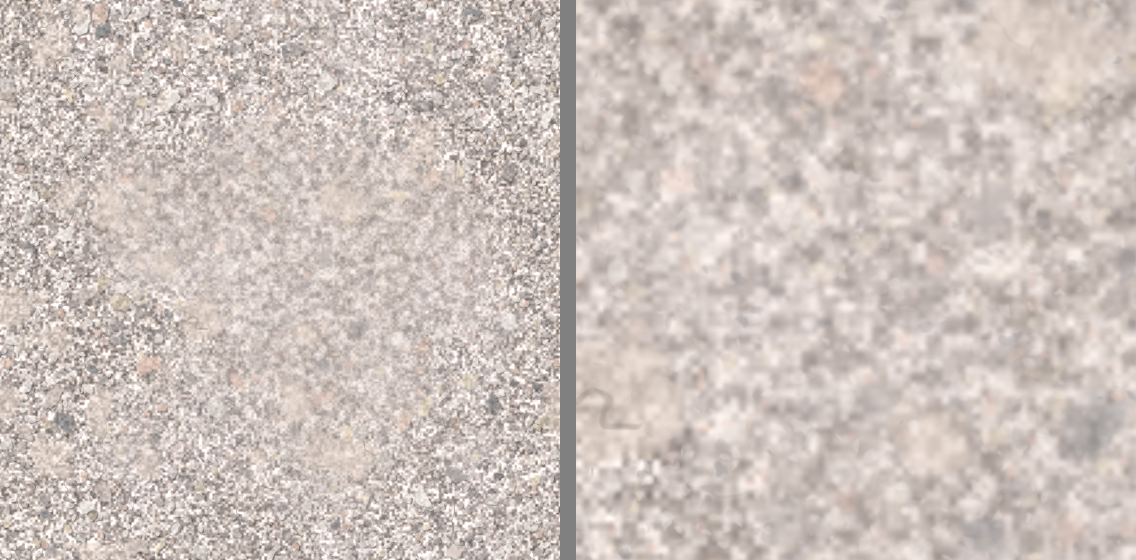
Left: the whole. Right: its middle third, enlarged.
This texture is drawn by a WebGL 1 fragment shader. Its source:

```glsl
precision highp float;
// Weathered pale concrete: grey-pink sand with scattered angular stones.
// Value noise makes the sand; three jittered grids of warped hexagons make the
// stones; a broad mask leaves the middle worn and soft, the rest crisp.

uniform vec2 u_resolution;

#define SAND_COLOUR vec3(0.812, 0.765, 0.745)
#define MORTAR_COLOUR vec3(0.890, 0.830, 0.785)
#define PIT_COLOUR vec3(0.500, 0.470, 0.460)
#define COARSE_GRAIN 0.24
#define FINE_GRAIN_SOFT 0.14
#define FINE_GRAIN_CRISP 0.46
#define GRIT_CELLS 115.0
#define PEBBLE_CELLS 58.0
#define STONE_CELLS 30.0
#define SHADOW_STRENGTH 0.24

float hash1(vec2 p) {
  vec3 q = fract(vec3(p.xyx) * 0.1031);
  q += dot(q, q.yzx + 33.33);
  return fract((q.x + q.y) * q.z);
}

vec3 hash3(vec2 p) {
  vec3 q = fract(vec3(p.xyx) * vec3(0.1031, 0.1030, 0.0973));
  q += dot(q, q.yxz + 33.33);
  return fract((q.xxy + q.yzz) * q.zyx);
}

float valueNoise(vec2 p) {
  vec2 i = floor(p), f = fract(p);
  f = f * f * (3.0 - 2.0 * f);
  float bottom = mix(hash1(i), hash1(i + vec2(1.0, 0.0)), f.x);
  float top = mix(hash1(i + vec2(0.0, 1.0)), hash1(i + 1.0), f.x);
  return mix(bottom, top, f.y);
}

float fbm(vec2 p) {
  float sum = 0.0, amplitude = 0.5;
  for (int i = 0; i < 4; i++) {
    sum += amplitude * valueNoise(p);
    p = mat2(1.6, 1.2, -1.2, 1.6) * p + 17.3;
    amplitude *= 0.5;
  }
  return sum / 0.9375;
}

// Mineral mix: white, grey, slate, peach, cream and tan
vec3 stoneColour(float kind) {
  if (kind < 0.40) return vec3(0.975, 0.945, 0.920);
  if (kind < 0.62) return vec3(0.710, 0.680, 0.670);
  if (kind < 0.70) return vec3(0.560, 0.565, 0.575);
  if (kind < 0.80) return vec3(0.925, 0.800, 0.740);
  if (kind < 0.87) return vec3(0.945, 0.885, 0.775);
  return vec3(0.855, 0.800, 0.765);
}

// Distance measure between a circle and a hexagon
float stoneShape(vec2 q) {
  vec2 a = abs(q);
  return mix(length(q), max(a.x, a.x * 0.5 + a.y * 0.866), 0.7);
}

// Lays one grid of stones, each with a shadow on its lower right
void scatterStones(inout vec3 colour, vec2 uv, float cells, float cover,
                   float opacity, float crisp, float seed) {
  vec2 p = uv * cells + seed;
  p += 0.32 * (vec2(valueNoise(p * 2.3), valueNoise(p * 2.3 + 51.7)) - 0.5);
  float edge = max(mix(0.17, 0.06, crisp), 0.7 * cells / u_resolution.y);
  for (int y = -1; y <= 1; y++) {
    for (int x = -1; x <= 1; x++) {
      vec2 cell = floor(p) + vec2(float(x), float(y));
      vec3 place = hash3(cell + seed);
      vec3 look = hash3(cell + seed + 211.0);
      if (look.x > cover) continue;
      float angle = 6.2832 * place.z;
      float c = cos(angle), s = sin(angle);
      mat2 turn = mat2(c, -s, s, c);
      vec2 stretch = vec2(0.82, 1.0 + 0.5 * hash1(cell + 77.0));
      vec2 toStone = p - cell - mix(vec2(0.15), vec2(0.85), place.xy);
      vec2 toShadow = toStone + vec2(-0.09, 0.10);
      float radius = mix(0.18, 0.46, look.y * look.y);
      float body = stoneShape((turn * toStone) * stretch) - radius;
      float shade = stoneShape((turn * toShadow) * stretch) - radius;
      float shadow = 1.0 - smoothstep(-edge, edge * 1.5, shade);
      colour *= 1.0 - SHADOW_STRENGTH * opacity * crisp * shadow;
      float mask = 1.0 - smoothstep(-edge, edge, body);
      float strength = opacity * mix(0.55, 1.0, hash1(cell + 139.0));
      colour = mix(colour, stoneColour(look.z), mask * strength);
    }
  }
}

void main() {
  vec2 uv = gl_FragCoord.xy / u_resolution.y;

  // Worn centre, crisp surroundings
  float rim = distance(uv, vec2(0.58, 0.48)) - 0.36;
  float crisp = smoothstep(-0.10, 0.12, rim + 0.45 * (fbm(uv * 5.0) - 0.5));

  // Sand with broad stains and two sizes of grain
  float coarse = valueNoise(uv * 95.0) - 0.5;
  float fine = valueNoise(uv * 215.0 + 9.0) - 0.5;
  float fineAmount = mix(FINE_GRAIN_SOFT, FINE_GRAIN_CRISP, crisp);
  float stain = fbm(uv * 6.0 + 31.0) - 0.5;
  vec3 colour = SAND_COLOUR + stain * vec3(0.08, 0.09, 0.10);
  colour += coarse * COARSE_GRAIN + fine * fineAmount;

  // Smears of bare mortar and broken dark crevices
  float smear = smoothstep(0.66, 0.74, fbm(uv * 11.0 + 63.0));
  colour = mix(colour, MORTAR_COLOUR + coarse * 0.08, smear * 0.7);
  float crevice = 1.0 - smoothstep(0.004, 0.022, abs(fbm(uv * 13.0 + 5.0) - 0.5));
  crevice *= smoothstep(0.58, 0.70, valueNoise(uv * 17.0 + 40.0));
  colour = mix(colour, PIT_COLOUR, crevice * mix(0.08, 0.5, crisp));

  // Stones from grit to gravel
  float bare = 1.0 - 0.6 * smear;
  scatterStones(colour, uv, GRIT_CELLS, 0.62, mix(0.38, 0.62, crisp) * bare, crisp, 3.0);
  scatterStones(colour, uv, PEBBLE_CELLS, 0.50, mix(0.45, 0.78, crisp) * bare, crisp, 19.0);
  scatterStones(colour, uv, STONE_CELLS, 0.26, mix(0.55, 0.85, crisp) * bare, crisp, 47.0);

  // Light dusting of grain over everything
  colour += fine * fineAmount * 0.22;
  gl_FragColor = vec4(clamp(colour, 0.0, 1.0), 1.0);
}
```
